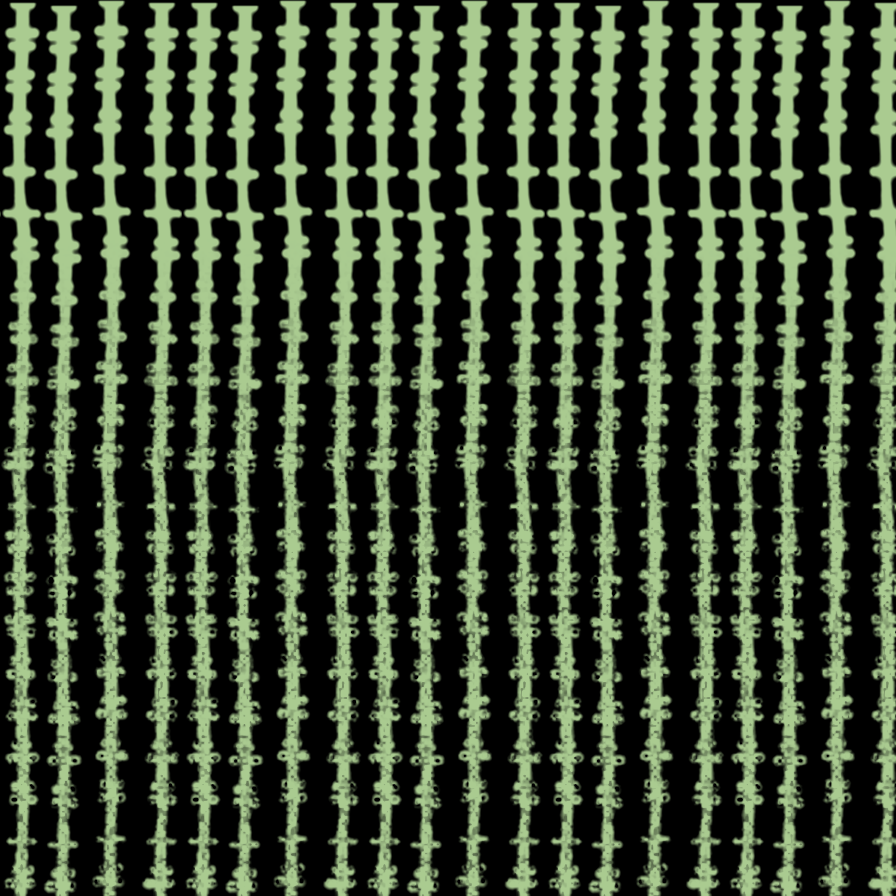
Write a three.js fragment shader that draws this pattern.

```glsl
// Pale green knotted strands hang on black, in groups of four uneven spacings.
// Each strand is a wavering stem with rows of paired, distinct side lobes;
// noise roughens the edges and wears hollows into the lobes further down.
#define GROUP_WIDTH 0.2025
#define STRAND_X vec4(0.0241, 0.0703, 0.1237, 0.1803)
#define STRAND_DROP vec4(0.0, 0.07, -0.05, 0.0)
#define ROWS 21.4
#define TOP_GAP 0.1
#define STEM_RADIUS 0.137
#define LOBE_RADIUS 0.112
#define PAIR_GAP 0.31
#define GREEN vec3(0.665, 0.795, 0.565)

varying vec2 vUv;

float hash(vec2 p) {
  vec3 q = fract(vec3(p.xyx) * 0.1031);
  q += dot(q, q.yzx + 33.33);
  return fract((q.x + q.y) * q.z);
}

float noise(vec2 p) {
  vec2 i = floor(p), f = fract(p);
  f = f * f * (3.0 - 2.0 * f);
  return mix(mix(hash(i), hash(i + vec2(1.0, 0.0)), f.x),
             mix(hash(i + vec2(0.0, 1.0)), hash(i + 1.0), f.x), f.y);
}

float smoothMin(float a, float b, float k) {
  float h = max(k - abs(a - b), 0.0) / k;
  return min(a, b) - 0.25 * h * h * k;
}

// Horizontal bar from the stem axis to reach, with a round end
float lobe(vec2 p, float reach, float radius) {
  return length(vec2(p.x - clamp(p.x, 0.0, reach), p.y)) - radius;
}

float isRow(float row, float wanted) {
  return 1.0 - step(0.5, abs(row - wanted));
}

// Position from the nearest stem axis, in row heights; z is the strand index
vec3 nearestStrand(vec2 uv) {
  vec4 dx = uv.x - STRAND_X;
  dx -= GROUP_WIDTH * floor(dx / GROUP_WIDTH + 0.5);
  vec3 best = vec3(dx.x, STRAND_DROP.x, 0.0);
  if (abs(dx.y) < abs(best.x)) best = vec3(dx.y, STRAND_DROP.y, 1.0);
  if (abs(dx.z) < abs(best.x)) best = vec3(dx.z, STRAND_DROP.z, 2.0);
  if (abs(dx.w) < abs(best.x)) best = vec3(dx.w, STRAND_DROP.w, 3.0);
  float depth = (1.0 - uv.y) * ROWS - TOP_GAP - best.y;
  return vec3(best.x * ROWS, depth, best.z);
}

void main() {
  vec3 strand = nearestStrand(vUv);
  vec2 p = strand.xy;
  float wear = smoothstep(5.5, 11.5, p.y);
  vec2 grainPos = p + vec2(7.0, 5.0 + 40.0 * strand.z);
  float coarse = noise(grainPos * 7.3);
  float fine = noise(grainPos * 14.0 + 31.0);

  // Wavering stem
  p.x -= 0.04 * cos(p.y * 0.62 - 4.6 + 0.2 * strand.z)
       + 0.09 * (noise(vec2(p.y * 0.9 + 3.0, 8.0)) - 0.5);
  float stemWidth = STEM_RADIUS + 0.05 * (noise(vec2(p.y * 1.6, 2.0)) - 0.5);
  float stem = abs(p.x) - stemWidth;
  float shape = stem;
  float tip = 1.0;
  float blend = mix(0.12, 0.035, wear);
  float side = step(0.0, p.x);

  // Rows: a main lobe with a companion above, or one bare thin arm
  float nearRow = floor(p.y + 0.5);
  for (int i = -1; i <= 1; i++) {
    float row = nearRow + float(i);
    vec2 q = vec2(abs(p.x), p.y - row);
    float longArm = isRow(row, 5.0);
    float thinArm = isRow(row, 12.0) + isRow(row, 20.0);
    float bare = longArm + thinArm + isRow(row, 4.0);
    float top = step(row, 3.5);

    // Main lobe; the companion is the longer of the two near the top
    float size = hash(vec2(row + 11.0, side + 3.0));
    float reach = mix(0.18, 0.29, size) - 0.05 * top * (1.0 - isRow(row, 3.0));
    reach = mix(reach, 0.28 + 0.08 * longArm, bare);
    float radius = LOBE_RADIUS - 0.02 * longArm - 0.055 * thinArm;
    shape = smoothMin(shape, lobe(q, reach, radius), blend + 0.06 * bare);

    // Companion lobe
    vec2 c = q + vec2(0.0, PAIR_GAP);
    float size2 = min(1.0, 1.6 * hash(vec2(row + 37.0, side + 19.0)));
    float reach2 = (mix(0.06, 0.25, size2) + 0.03 * top) * (1.0 - bare);
    float radius2 = (LOBE_RADIUS - 0.008 + 0.02 * top) * (1.0 - 0.7 * bare);
    shape = smoothMin(shape, lobe(c, reach2, radius2), blend);

    tip = min(tip, length(q - vec2(reach, 0.0)) + 0.2 * bare);
    tip = min(tip, length(c - vec2(reach2, 0.0)) + 0.2 * bare);
  }

  // Frayed edge, softer further down, clear of the top margin
  shape += (0.01 + 0.055 * wear) * (0.6 * coarse + 0.4 * fine - 0.5);
  float softness = mix(0.042, 0.058, wear);
  float cover = smoothstep(softness, -softness, shape);
  cover *= smoothstep(-0.06, 0.0, p.y);

  // Mottled wear, hollow lobes and dark flecks at the necks
  float offStem = smoothstep(-0.03, 0.05, stem);
  float hollow = offStem * smoothstep(0.105, 0.02, tip) * smoothstep(0.15, 0.65, coarse);
  float mottle = smoothstep(0.42, 0.9, 0.5 * coarse + 0.5 * fine);
  float neck = smoothstep(0.2, 0.45, abs(fract(p.y + 0.15) - 0.5));
  float fleck = smoothstep(0.6, 0.85, fine) * (1.0 - 0.6 * neck);
  float shade = 1.0 - wear * (0.6 * hollow + (0.27 + 0.45 * offStem) * mottle + 0.2 * fleck);

  gl_FragColor = vec4(GREEN * cover * clamp(shade, 0.0, 1.0), 1.0);
}
```
